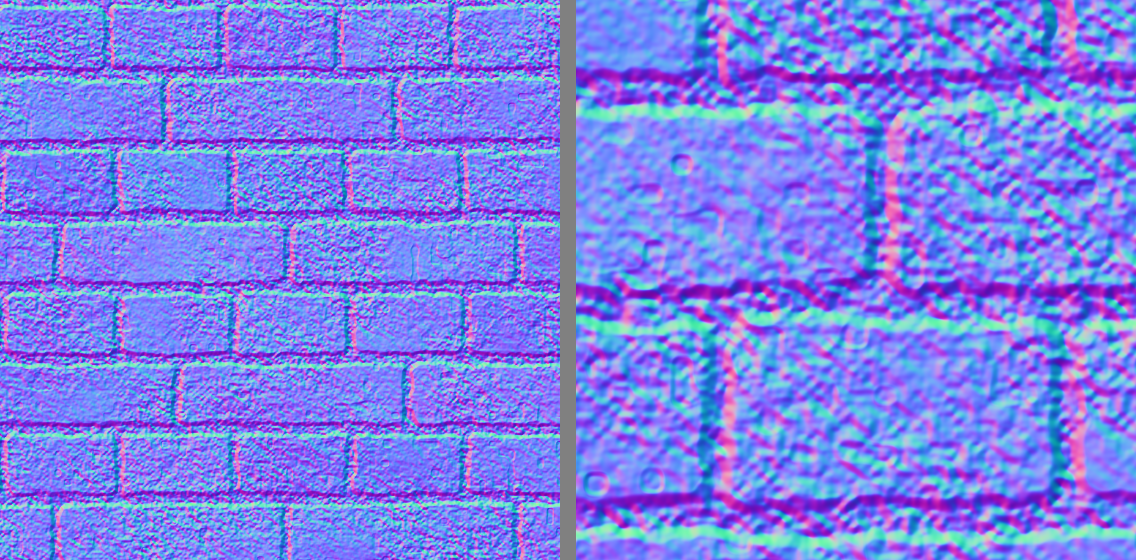
Left: the whole. Right: its middle third, enlarged.
Reproduce this texture map procedurally as a WebGL 2 fragment shader.

```glsl
#version 300 es
precision highp float;

uniform vec2 u_resolution;
out vec4 fragColor;

float hash(vec2 p) {
    vec3 q = fract(vec3(p.xyx) * 0.1031);
    q += dot(q, q.yzx + 33.33);
    return fract((q.x + q.y) * q.z);
}

// Smooth value noise, centred on zero
float noise(vec2 p) {
    vec2 i = floor(p), f = fract(p);
    f = f * f * f * (f * (f * 6.0 - 15.0) + 10.0);
    float low = mix(hash(i), hash(i + vec2(1, 0)), f.x);
    float high = mix(hash(i + vec2(0, 1)), hash(i + vec2(1, 1)), f.x);
    return mix(low, high, f.y) - 0.5;
}

// Alternating courses: xy = position from brick centre, zw = brick id
vec4 brickCell(vec2 p) {
    float v = (1.0 - p.y - 0.013) / 0.1302;
    float course = v + 0.0037 * v * v + 0.08;
    float row = floor(course);
    bool isLong = mod(row, 2.0) > 0.5;
    float width = isLong ? 0.411 : 0.2064;
    float shift = 0.217 - 0.025 / (1.0 + max(row, 0.0));
    if (isLong) shift = mod(row, 4.0) < 2.0 ? 0.292 + 0.005 * row : 0.108 - 0.001 * row;
    float column = (p.x - shift) / width;
    vec2 local = vec2((fract(column) - 0.5) * width, (0.5 - fract(course)) * 0.128);
    return vec4(local, floor(column), row);
}

// Distance inside a worn, rounded brick outline
float brickInside(vec2 p) {
    p += 0.006 * vec2(noise(p * 17.0 + 3.0), noise(p * 13.0 + 41.0));
    p += 0.0040 * vec2(noise(p * 55.0 + 9.0), noise(p * 40.0 + 71.0));
    vec4 cell = brickCell(p);
    float halfWidth = mod(cell.w, 2.0) > 0.5 ? 0.1992 : 0.0969;
    float radius = mix(0.004, 0.018, hash(cell.zw + 19.0));
    vec2 q = abs(cell.xy) - vec2(halfWidth, 0.0537) + radius;
    return radius - length(max(q, 0.0)) - min(max(q.x, q.y), 0.0);
}

float surfaceHeight(vec2 p) {
    float inside = brickInside(p) + 0.0036 * noise(p * 125.0 + 23.0);
    float face = smoothstep(-0.0046, 0.0046, inside);

    // Fine slanted grit, rougher in patches and in the mortar
    vec2 slanted = mat2(0.82, 0.57, -0.57, 0.82) * p;
    float roughness = 0.88 + 1.2 * noise(p * 11.0 + 5.0);
    roughness = mix(1.45, roughness, face);
    float grain = 0.0047 * noise(slanted * vec2(95.0, 172.0));
    grain += 0.0033 * noise(p.yx * vec2(225.0, 205.0) + 31.0);
    grain += 0.0036 * noise(slanted * vec2(34.0, 56.0) + 83.0);

    // Sparse pits on the brick faces
    float pit = smoothstep(0.25, 0.42, noise(p * 58.0 + 57.0));
    return 0.0100 * face + grain * roughness - 0.0026 * pit * face;
}

void main() {
    vec2 uv = gl_FragCoord.xy / u_resolution;

    // Slope by central differences
    vec2 e = vec2(0.0012, 0.0);
    vec2 slope = vec2(surfaceHeight(uv + e.xy) - surfaceHeight(uv - e.xy),
                      surfaceHeight(uv + e.yx) - surfaceHeight(uv - e.yx)) / (2.0 * e.x);

    // Tilt of each brick, gentle swells and a lean in the mortar
    vec2 id = brickCell(uv).zw;
    vec2 tilt = 0.16 * (vec2(hash(id + 3.0), hash(id + 29.0)) - 0.5);
    tilt += vec2(-0.12, 0.28) * noise(uv * vec2(12.0, 18.0) + 61.0);
    tilt = mix(vec2(0.03, -0.14), tilt, smoothstep(-0.003, 0.006, brickInside(uv)));

    // Encode the normal with red rising to the right and green facing up
    vec2 facing = vec2(slope.x, -slope.y) + tilt + vec2(-0.05, 0.0);
    vec3 normal = normalize(vec3(facing, 1.0));
    fragColor = vec4(0.5 + 0.5 * normal, 1.0);
}
```
